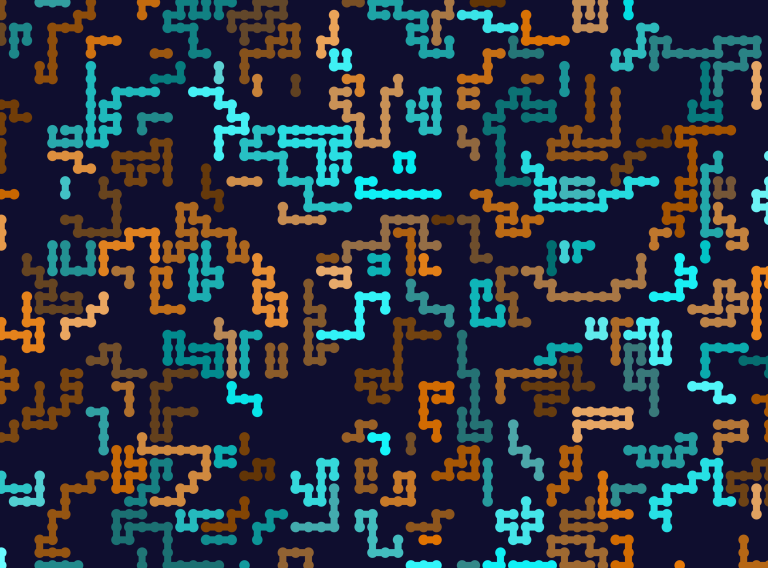
Write a Shadertoy shader that draws this pattern.

```glsl
// Draws short self-avoiding beaded paths in cyan and orange on dark navy.

const ivec2 BLOCK = ivec2(16, 14);   // cells in one independent block
const int ROWS = 18;                 // block height plus its ragged border
uint taken[ROWS];                    // one bit per occupied cell
uint halo[ROWS];                     // occupied cells and their neighbours
uint crowded[ROWS];                  // halo of the finished paths only
ivec2 corner;                        // grid position of the current block

// Next pseudo-random value in 0..1
float rand(inout uint state) {
    state = state * 1664525u + 12345u;
    state ^= state >> 16u;
    return float(state >> 8u) * exp2(-24.0);
}

// Ragged shift of the block borders, 0 to 3 cells
int wiggle(int n) {
    return int(2.0 + sin(1.3 * float(n)) + sin(2.9 * float(n)));
}

bool isFree(ivec2 cell, bool keepGap) {
    ivec2 inner = cell - ivec2(wiggle(cell.y + corner.y), wiggle(cell.x + corner.x));
    if (any(lessThan(inner, ivec2(0))) || any(greaterThanEqual(inner, BLOCK))) return false;
    uint used = taken[cell.y];
    if (keepGap) used |= crowded[cell.y];
    return ((used >> uint(cell.x)) & 1u) == 0u;
}

void occupy(ivec2 cell) {
    uint bit = 1u << uint(cell.x);
    taken[cell.y] |= bit;
    halo[cell.y] |= bit | (bit << 1u) | (bit >> 1u);
    halo[max(cell.y - 1, 0)] |= bit;
    halo[min(cell.y + 1, ROWS - 1)] |= bit;
}

ivec2 quarterTurn(ivec2 d) {
    return ivec2(-d.y, d.x);
}

// Thin bar between two cell centres with a wider bead at each end
float beadedLink(vec2 p, vec2 a, vec2 b) {
    vec2 along = b - a;
    float t = clamp(dot(p - a, along), 0.0, 1.0);
    float bar = length(p - a - along * t) - 0.275;
    float beads = min(length(p - a), length(p - b)) - 0.41;
    return min(bar, beads);
}

// Either hue family, from pale to saturated and dark to bright
vec3 pathColor(inout uint state) {
    bool cool = rand(state) < 0.46;
    float saturation = mix(0.53, 1.0, rand(state));
    float brightness = cool ? mix(0.43, 1.0, rand(state)) : mix(0.37, 0.93, rand(state));
    vec3 hue = cool ? vec3(0.0, 0.98, 1.0) : vec3(1.0, 0.51, 0.0);
    return brightness * mix(vec3(1.0), hue, saturation);
}

void mainImage(out vec4 fragColor, in vec2 fragCoord) {
    float cellsAcross = 60.0;
    vec2 grid = fragCoord / iResolution.x * cellsAcross + vec2(0.4, 5.3);

    // Find the block that owns this cell; rows of blocks slide sideways
    ivec2 here = ivec2(floor(grid));
    int row = int(floor(float(here.y - wiggle(here.x)) / float(BLOCK.y)));
    int column = int(floor(float(here.x - wiggle(here.y) + 7 * row) / float(BLOCK.x)));
    corner = ivec2(column * BLOCK.x - 7 * row, row * BLOCK.y);
    vec2 p = grid - vec2(corner);

    uint state = uint(column + 40) * 1973u + uint(row + 40) * 92771u;
    for (int i = 0; i < 4; i++) rand(state);
    for (int i = 0; i < ROWS; i++) taken[i] = halo[i] = crowded[i] = 0u;

    float nearest = 1.0;
    vec3 ink = vec3(0.0);
    vec2 shift = vec2(rand(state), rand(state));

    // Grow the paths one after another from evenly spread starts
    for (int k = 0; k < 36; k++) {
        vec2 spread = fract(shift + float(k) * vec2(0.7549, 0.5698));
        ivec2 cell = ivec2(spread * vec2(BLOCK + 3));
        vec3 color = pathColor(state);
        int steps = 3 + int(17.0 * rand(state));
        bool keepGap = rand(state) < 0.6;
        ivec2 dir = rand(state) < 0.5 ? ivec2(1, 0) : ivec2(0, 1);
        if (rand(state) < 0.5) dir = -dir;
        if (!isFree(cell, true)) continue;
        occupy(cell);

        for (int i = 0; i < steps; i++) {
            // Go straight or turn, then try the other ways if blocked
            float choice = rand(state);
            if (choice > 0.4) dir = quarterTurn(dir);
            if (choice > 0.7) dir = -dir;
            for (int t = 0; t < 4; t++) {
                if (isFree(cell + dir, keepGap)) break;
                dir = quarterTurn(dir);
            }
            ivec2 next = cell + dir;
            if (!isFree(next, keepGap)) break;
            occupy(next);

            float d = beadedLink(p, vec2(cell) + 0.5, vec2(next) + 0.5);
            if (d < nearest) {
                nearest = d;
                ink = color;
            }
            cell = next;
        }
        crowded = halo;
    }

    // Soft edge about one pixel wide
    float edge = 0.7 * cellsAcross / iResolution.x;
    vec3 navy = vec3(0.058, 0.053, 0.185);
    fragColor = vec4(mix(ink, navy, smoothstep(-edge, edge, nearest)), 1.0);
}
```
